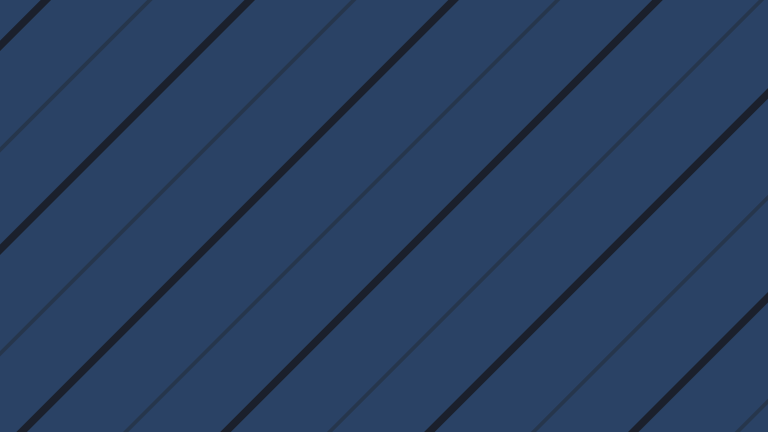
Write a Shadertoy shader that draws this pattern.

```glsl
#define PERIOD       0.3337
#define BOLD_OFFSET  0.0354
#define FINE_OFFSET  0.2057
#define BOLD_WIDTH   0.0172
#define FINE_WIDTH   0.0088
#define GROUND_COLOR vec3(0.163, 0.259, 0.396)
#define BOLD_COLOR   vec3(0.104, 0.127, 0.172)
#define FINE_COLOR   vec3(0.150, 0.210, 0.300)

// Distance to the nearest line centre in a repeating set
float lineDistance(float across, float offset) {
    return abs(mod(across - offset + 0.5 * PERIOD, PERIOD) - 0.5 * PERIOD);
}

// Coverage of a stripe, smoothed over one pixel
float stripe(float across, float offset, float width, float pixel) {
    float edge = lineDistance(across, offset) - 0.5 * width;
    return clamp(0.5 - edge / pixel, 0.0, 1.0);
}

void mainImage(out vec4 fragColor, in vec2 fragCoord) {
    float pixel = 1.0 / iResolution.y;
    vec2 uv = fragCoord * pixel;

    // Axis perpendicular to the rising diagonals
    float across = dot(uv, vec2(1.0, -1.0) * inversesqrt(2.0));

    // Fine stripes alternate with bold ones
    vec3 color = GROUND_COLOR;
    color = mix(color, FINE_COLOR, stripe(across, FINE_OFFSET, FINE_WIDTH, pixel));
    color = mix(color, BOLD_COLOR, stripe(across, BOLD_OFFSET, BOLD_WIDTH, pixel));

    fragColor = vec4(color, 1.0);
}
```
